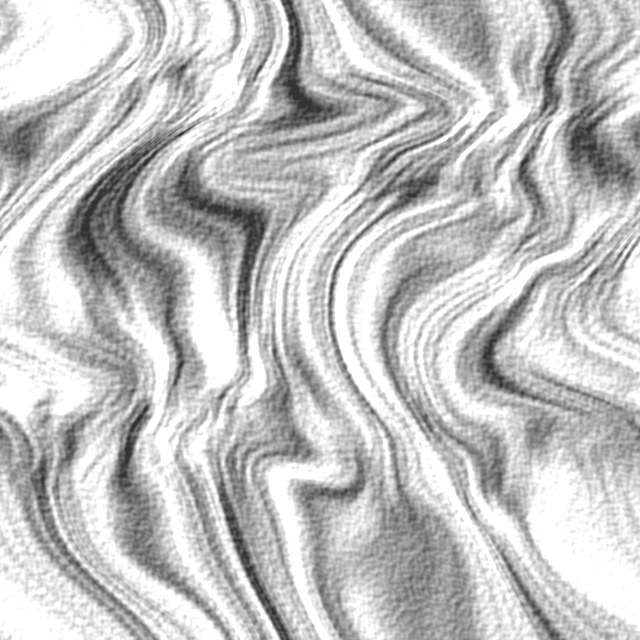
Reproduce this texture procedurally as a Shadertoy shader.

```glsl
// Monochrome flowing strands, like combed fibre or marbled stone, that tile.
// Long thin gradient noise is bent by a periodic domain warp, then a fine
// embossed grain, lit from the upper left, is laid over it.

const float TAU = 6.2831853;

float hash(vec2 cell, float seed) {
    vec3 v = fract((cell.xyx + vec3(0.0, 17.3, 41.7) + seed * 7.13) * 0.1031);
    v += dot(v, v.yzx + 33.33);
    return fract((v.x + v.y) * v.z);
}

// Slope contribution of one lattice corner, wrapped to the period
float corner(vec2 cell, vec2 offset, vec2 period, float seed) {
    vec2 wrapped = floor(mod(cell + 0.5, period));
    float angle = TAU * hash(wrapped, seed);
    return dot(vec2(cos(angle), sin(angle)), offset);
}

// Gradient noise with a whole number of cells across the canvas
float noise(vec2 p, vec2 cells, float seed) {
    p = p * cells + seed * 0.37;
    vec2 i = floor(p), f = p - i;
    vec2 s = f * f * f * (f * (f * 6.0 - 15.0) + 10.0);
    vec2 e = vec2(1.0, 0.0);
    float low = mix(corner(i, f, cells, seed),
                    corner(i + e, f - e, cells, seed), s.x);
    float high = mix(corner(i + e.yx, f - e.yx, cells, seed),
                     corner(i + 1.0, f - 1.0, cells, seed), s.x);
    return mix(low, high, s.y);
}

// Bends the upright strands into slants, hooks and folds
vec2 flow(vec2 p) {
    vec2 q = p;
    q.x -= 0.12 * sin(TAU * (p.y - 0.68));
    float cells = 3.0, reach = 0.28;
    for (int k = 0; k < 2; k++) {
        float seed = float(k) * 2.0 + 1.0;
        q += reach * vec2(noise(q, vec2(cells), seed),
                          noise(q, vec2(cells), seed + 1.0));
        cells *= 2.0;
        reach *= 0.27;
    }
    return q;
}

// Broad to narrow strands, much longer than wide
float strands(vec2 q) {
    return 0.75 * noise(q, vec2(14.0, 4.0), 5.0)
         + 0.85 * noise(q, vec2(25.0, 5.0), 6.0)
         + 0.45 * noise(q, vec2(48.0, 8.0), 7.0);
}

// Height of the fine surface: hair along the flow plus a paper-like tooth
float surface(vec2 p) {
    return 1.2 * noise(flow(p), vec2(64.0, 18.0), 8.0)
         + 0.6 * noise(p, vec2(88.0), 9.0)
         + 0.5 * noise(p, vec2(150.0), 10.0);
}

void mainImage(out vec4 fragColor, in vec2 fragCoord) {
    vec2 p = fragCoord / iResolution.xy;

    // Emboss: slope of the surface along the light direction
    vec2 towardLight = vec2(-0.0022, 0.0022);
    float relief = surface(p - towardLight) - surface(p + towardLight);

    float tone = 0.775 + 0.74 * strands(flow(p)) + 0.22 * relief;
    fragColor = vec4(vec3(clamp(tone, 0.2, 1.0)), 1.0);
}
```
